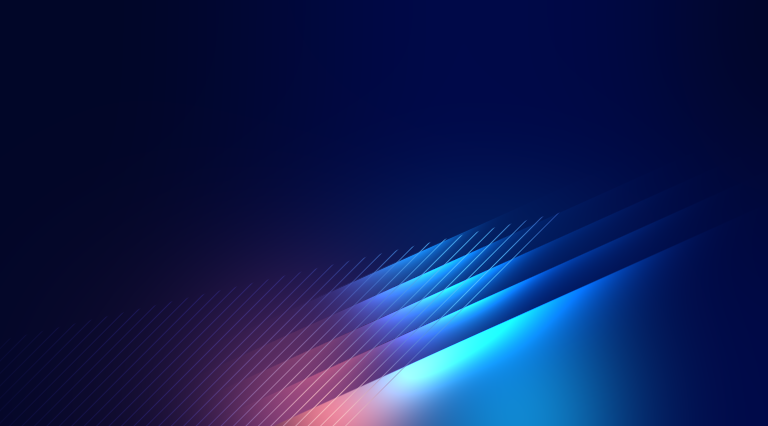
Reproduce this background procedurally as a WebGL 2 fragment shader.

```glsl
#version 300 es
precision highp float;

uniform vec2 u_resolution;
out vec4 outColor;

// Layout, in units of the canvas height
const float EDGE_SLOPE = 0.45;
const float EDGE_START = 0.6415;
const float STACK_HEIGHT = 0.255;
const float STACK_CURVE = 1.17;
const float BAND_COUNT = 4.0;
const float BAND_SHIFT = 0.045;
const float FALLOFF_LEFT = 0.9;
const float FALLOFF_RIGHT = 1.7;
const float LINE_SPACING = 0.0292;
const float LINE_LAST = 0.811;
const float LINE_HALF_WIDTH = 0.0011;
const float TIP_HEIGHT = 0.2;
const float TIP_SLOPE = 0.2287;

// Palette
const vec3 NIGHT = vec3(0.004, 0.022, 0.155);
const vec3 NAVY = vec3(0.0, 0.034, 0.285);
const vec3 HAZE_TEAL = vec3(0.005, 0.075, 0.075);
const vec3 HAZE_MAUVE = vec3(0.27, 0.11, 0.13);
const vec3 SALMON = vec3(0.90, 0.42, 0.28);
const vec3 VIOLET = vec3(0.30, 0.33, 0.72);
const vec3 AZURE = vec3(0.0, 0.40, 0.85);
const vec3 CYAN = vec3(0.10, 0.55, 0.45);
const vec3 TEAL = vec3(0.06, 0.48, 0.50);
const vec3 LINE_DIM = vec3(0.20, 0.18, 0.68);
const vec3 LINE_PINK = vec3(1.0, 0.74, 0.74);
const vec3 LINE_CYAN = vec3(0.32, 0.76, 1.0);

float bell(float x, float center, float radius) {
    float q = (x - center) / radius;
    return exp(-q * q);
}

float glow(vec2 p, vec2 center, vec2 radius) {
    vec2 q = (p - center) / radius;
    return exp(-dot(q, q));
}

// Navy field, darker at the left and in the upper right corner
vec3 backdrop(vec2 p) {
    float light = smoothstep(0.2, 1.1, p.x);
    light *= 1.0 - 0.9 * glow(p, vec2(1.85, 0.95), vec2(0.34, 0.5));
    return mix(NIGHT, NAVY, light);
}

// Stacked slanted bands, thinner toward the top, brightest under their upper edges
vec3 bands(vec2 p, float height, float pixel) {
    float level = BAND_COUNT * pow(height / STACK_HEIGHT, STACK_CURVE);
    float f = fract(level);
    float index = floor(level);
    float falloff = mix(FALLOFF_LEFT, FALLOFF_RIGHT, smoothstep(0.8, 1.15, p.x));
    float light = exp(-falloff * (1.0 - f));
    float edge = smoothstep(1.0 - 1.5 * pixel * BAND_COUNT / STACK_HEIGHT, 1.0, f);
    light = mix(light, exp(-falloff), edge);
    light *= 1.0 - smoothstep(-pixel, pixel, height - STACK_HEIGHT);
    light *= 1.0 - 0.5 * smoothstep(1.5, 3.0, index);

    // Higher bands lie further left and are shorter
    float x = p.x + BAND_SHIFT * index;
    float rank = 1.0 - index / BAND_COUNT;
    vec3 color = 0.42 * rank * rank * SALMON * bell(x, 0.79, 0.14);
    color += 0.75 * VIOLET * bell(x, 0.99, 0.09);
    color += AZURE * bell(x, 1.13, mix(0.09, 0.155, rank));
    color += CYAN * bell(x, 1.10, 0.11);
    color += 0.28 * rank * rank * AZURE * bell(x, 1.36, 0.2);
    return color * light;
}

// Light above the main edge: soft haze and the bands
vec3 upperLight(vec2 p, float height, float pixel) {
    vec3 color = HAZE_TEAL * glow(p, vec2(1.15, 0.44), vec2(0.34, 0.18));
    color += HAZE_MAUVE * glow(p, vec2(0.74, 0.10), vec2(0.28, 0.26));
    color += 0.7 * HAZE_MAUVE * glow(p, vec2(0.67, 0.0), vec2(0.17, 0.13));
    color += 0.2 * HAZE_MAUVE * glow(p, vec2(0.45, 0.05), vec2(0.40, 0.40));
    return color + bands(p, height, pixel);
}

// Light below the main edge: salmon corner, cyan core, blue rim, teal pool
vec3 lowerLight(vec2 p, float depth) {
    vec2 q = vec2(p.x, depth);
    vec3 color = SALMON * glow(p, vec2(0.78, 0.03), vec2(0.18, 0.17));
    color += TEAL * glow(p, vec2(1.22, 0.0), vec2(0.26, 0.32));
    color += AZURE * exp(-depth / 0.075) * bell(p.x, 1.22, 0.26);
    color += CYAN * glow(q, vec2(1.08, 0.0), vec2(0.17, 0.065));
    color += vec3(0.32, 0.34, 0.34) * glow(q, vec2(0.98, 0.02), vec2(0.11, 0.09));
    return color;
}

// Coverage of the thin diagonal lines, cut off along a sloping row of tips
float lineCoverage(vec2 p, float pixel) {
    float n = (LINE_LAST - p.x + p.y) / LINE_SPACING;
    float dist = abs(fract(n + 0.5) - 0.5) * LINE_SPACING * 0.7071;
    float overlap = LINE_HALF_WIDTH + 0.5 * pixel - dist;
    float cover = clamp(overlap, 0.0, min(2.0 * LINE_HALF_WIDTH, pixel)) / pixel;
    float below = TIP_HEIGHT + TIP_SLOPE * p.x - p.y;
    return cover * step(-0.5, n) * smoothstep(-pixel, pixel, below);
}

void main() {
    vec2 p = gl_FragCoord.xy / u_resolution.y;
    p.x += 0.5 * (512.0 / 284.0 - u_resolution.x / u_resolution.y);
    float pixel = 1.0 / u_resolution.y;
    float depth = EDGE_SLOPE * (p.x - EDGE_START) - p.y;

    vec3 above = upperLight(p, max(-depth, 0.0), pixel);
    vec3 below = lowerLight(p, max(depth, 0.0));
    vec3 color = backdrop(p) + mix(above, below, smoothstep(-pixel, pixel, depth));

    // Lines take on the hue of the light around them
    float pink = glow(p, vec2(0.78, 0.04), vec2(0.23, 0.20));
    float cyan = glow(p, vec2(1.10, 0.36), vec2(0.26, 0.24));
    vec3 lineColor = mix(mix(LINE_DIM, LINE_PINK, pink), LINE_CYAN, cyan);
    float strength = 0.36 + 0.56 * max(pink, cyan);
    strength *= smoothstep(-0.3, 0.55, p.x);
    color = mix(clamp(color, 0.0, 1.0), lineColor, strength * lineCoverage(p, pixel));

    outColor = vec4(color, 1.0);
}
```
